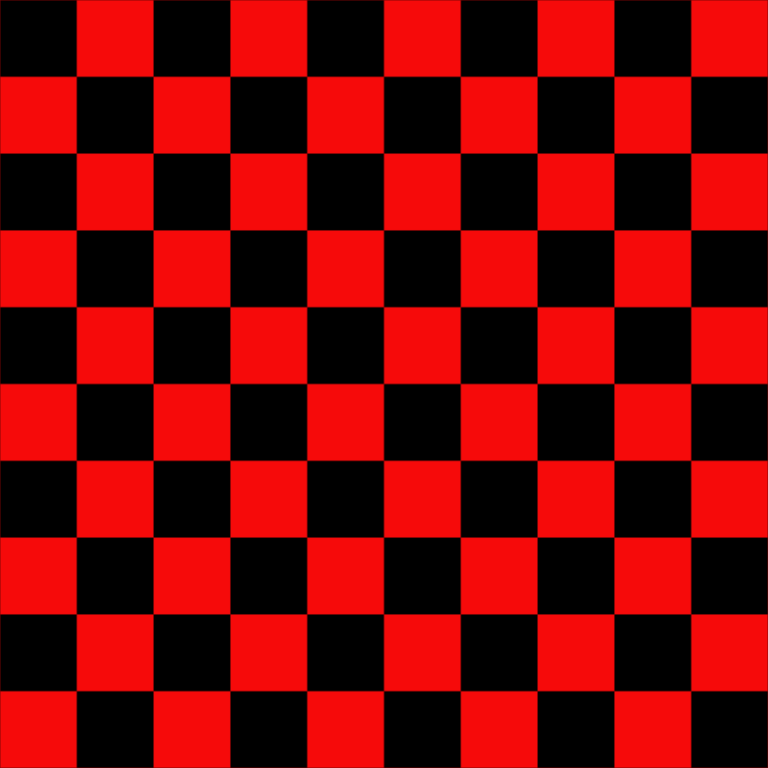
A Shadertoy shader for this pattern:

```glsl
// Red and black checkerboard of ten by ten squares, red at the lower left.
// Each axis gives a signed distance to its grid lines, alternating by square;
// the product of both softened signs picks the colour and wraps at the borders.

const float SQUARES = 10.0;        // squares per side, even so that it tiles
const float EDGE_SOFTNESS = 0.0012; // half width of an edge, in canvas units
const vec3 RED = vec3(0.965, 0.04, 0.04);
const vec3 BLACK = vec3(0.0);

// Distance to the nearest whole number: positive in even squares, negative in odd ones
vec2 alternatingDistance(vec2 p) {
    return 0.5 - abs(mod(p + 0.5, 2.0) - 1.0);
}

// Share of red at p, where one unit is one square
float checker(vec2 p, float halfWidth) {
    vec2 side = clamp(alternatingDistance(p) / halfWidth, -1.0, 1.0);
    return 0.5 + 0.5 * side.x * side.y;
}

void mainImage(out vec4 fragColor, in vec2 fragCoord) {
    vec2 uv = fragCoord / iResolution.xy;

    // Keep the edge at least one pixel wide on small canvases
    float pixel = 1.0 / min(iResolution.x, iResolution.y);
    float halfWidth = SQUARES * max(EDGE_SOFTNESS, 0.5 * pixel);

    float red = checker(uv * SQUARES, halfWidth);
    fragColor = vec4(mix(BLACK, RED, red), 1.0);
}
```
